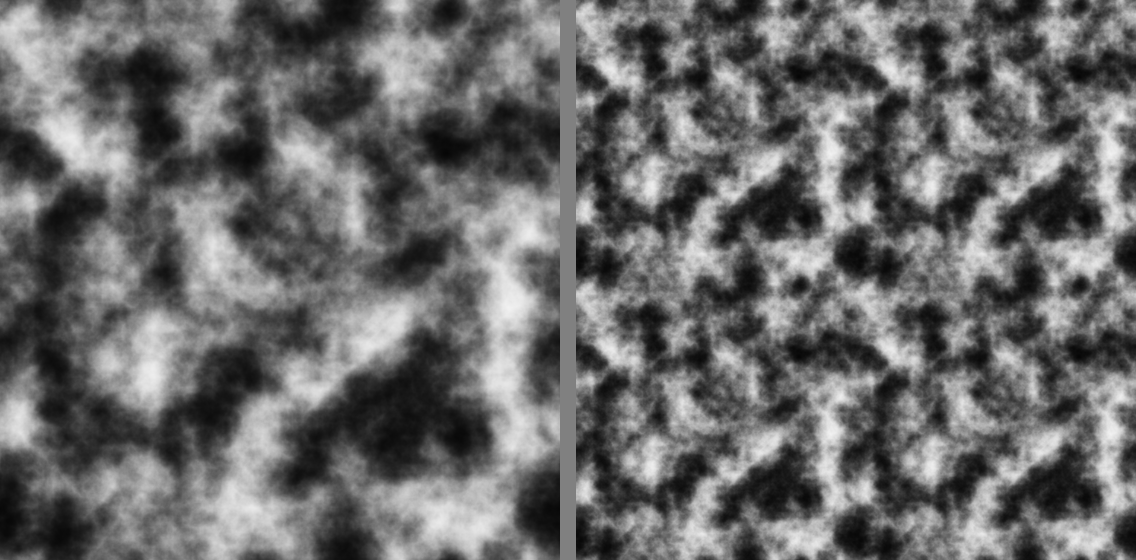
Left: one tile. Right: repeated 2 by 2.
Write a WebGL 1 fragment shader that draws this texture.

```glsl
precision highp float;
// Seamless grey storm clouds: soft gradient-noise billows veined with thin bright creases.
uniform vec2 u_resolution;

// Unit gradient of a lattice cell, wrapped so the noise tiles.
vec2 gradient(vec2 cell, float period, float seed) {
  cell = mod(cell, period);
  float h = fract(sin(dot(cell, vec2(127.1, 311.7)) + seed * 74.7) * 43758.5453);
  return vec2(cos(6.28319 * h), sin(6.28319 * h));
}

// Periodic gradient noise, p in 0..1 over the whole tile.
float noise(vec2 p, float period, float seed) {
  p *= period;
  vec2 i = floor(p);
  vec2 f = p - i;
  vec2 w = f * f * f * (f * (f * 6.0 - 15.0) + 10.0);
  vec2 e = vec2(1.0, 0.0);
  float a = dot(gradient(i, period, seed), f);
  float b = dot(gradient(i + e.xy, period, seed), f - e.xy);
  float c = dot(gradient(i + e.yx, period, seed), f - e.yx);
  float d = dot(gradient(i + e.xx, period, seed), f - e.xx);
  return mix(mix(a, b, w.x), mix(c, d, w.x), w.y);
}

// Sum of soft billows and of ridges that peak where the noise crosses zero.
float clouds(vec2 p) {
  float sum = 0.0;
  float amp = 1.0;
  float scale = 1.0;
  for (int octave = 0; octave < 6; octave++) {
    float seed = float(octave) * 2.0 + 1.0;
    float billow = noise(p, 6.0 * scale, seed);
    float vein = noise(p + 0.37, 7.0 * scale, seed + 1.0);
    float ridge = 0.17 - sqrt(vein * vein + 0.0002);
    sum += amp * (billow + 0.7 * ridge);
    amp *= 0.5;
    scale *= 2.0;
  }
  return sum;
}

void main() {
  vec2 uv = gl_FragCoord.xy / u_resolution;
  // A logistic curve keeps the darkest and brightest areas soft.
  float grey = 1.0 / (1.0 + exp(0.38 - 3.8 * clouds(uv)));
  gl_FragColor = vec4(vec3(grey), 1.0);
}
```
